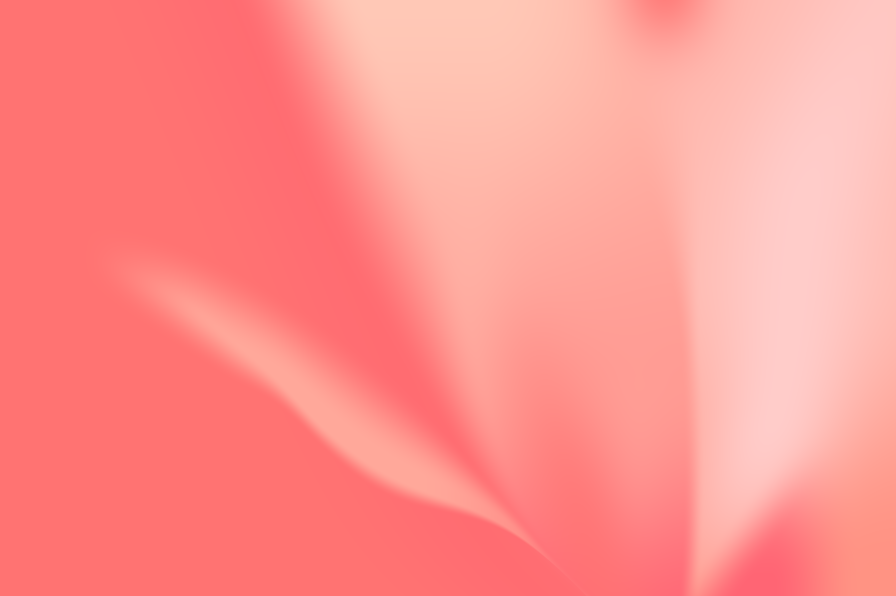
Give the GLSL for this background, as a Shadertoy shader.

```glsl
// Soft coral petals fanning upward from a point at the lower right.
#define CORAL vec3(1.0, 0.452, 0.447)
#define ROSE vec3(1.0, 0.395, 0.455)
#define SALMON vec3(1.0, 0.605, 0.575)
#define PEACH vec3(1.0, 0.785, 0.715)
#define BLUSH vec3(1.0, 0.80, 0.79)
#define APRICOT vec3(1.0, 0.575, 0.515)
#define RIBBON vec3(1.0, 0.66, 0.605)

// Soft step centred on zero, with the given half width.
float softEdge(float d, float halfWidth) {
    return smoothstep(-halfWidth, halfWidth, d);
}

// Bell-shaped falloff.
float glow(float d, float radius) {
    return exp(-d * d / (radius * radius));
}

// Curled side petal: crisp lower rim, feathered upper rim.
float sidePetal(vec2 p) {
    float wave = 0.03 * sin((p.x - 0.33) * 19.0) * smoothstep(0.25, 0.36, p.x);
    float lower = 0.49 - 0.942 * (p.x - 0.13) - wave;
    float s = p.x - 0.1;
    float upper = 0.62 - 0.285 * s - 1.53 * s * s;
    float t = (p.y - lower) / max(upper - lower, 0.015);
    float rim = mix(0.6, 0.16, smoothstep(0.16, 0.36, p.x));
    float body = smoothstep(-0.05, rim, t) * (1.0 - smoothstep(0.3, 1.1, t));
    float ends = smoothstep(0.09, 0.23, p.x) * (1.0 - 0.6 * smoothstep(0.46, 0.65, p.x));
    return body * ends;
}

// Large central petal, pale at the top and deep at the root.
vec3 centrePetal(vec2 p) {
    vec3 color = mix(ROSE, SALMON, smoothstep(-0.08, 0.36, p.y));
    float light = smoothstep(0.3, 1.02, p.y);
    light *= 1.0 - 0.42 * smoothstep(0.54, 0.76, p.x);
    color = mix(color, PEACH, light);

    // Pale left fold and the shadow wedge beside it.
    color = mix(color, PEACH, 0.27 * glow(p.x - 0.525, 0.045) * glow(p.y - 0.48, 0.25));
    float axis = 0.675 - 0.19 * p.y;
    float wedge = glow(p.x - axis, 0.052) * (1.0 - smoothstep(0.1, 0.56, p.y));
    color = mix(color, CORAL, 0.7 * wedge);

    // Faint light between the wedge and the crease.
    float streak = glow(p.x - 0.71, 0.035) * glow(p.y - 0.2, 0.15);
    return mix(color, PEACH, 0.13 * streak);
}

// Right petal with a slanted highlight and a warm lower corner.
vec3 rightPetal(vec2 p) {
    vec3 color = mix(APRICOT, vec3(1.0, 0.72, 0.68), smoothstep(0.05, 0.55, p.y));
    float axis = 0.775 + 0.22 * p.y + 0.025 * sin(p.y * 6.28);
    float shine = glow(p.x - axis, 0.075 + 0.04 * p.y);
    shine *= smoothstep(-0.12, 0.3, p.y) * (1.0 - 0.25 * smoothstep(0.65, 1.0, p.y));
    color = mix(color, BLUSH, shine);

    // Deep rose shadow rising from the root.
    float left = 0.79 + 0.47 * p.y;
    float shadow = softEdge(p.x - left, 0.035) * (1.0 - smoothstep(0.86, 0.96, p.x));
    shadow *= 1.0 - smoothstep(0.02, 0.29, p.y);
    return mix(color, ROSE, shadow);
}

void mainImage(out vec4 fragColor, in vec2 fragCoord) {
    vec2 p = fragCoord / iResolution.xy;

    // Background, a little redder beside the central petal.
    float edge = 0.596 - 0.276 * p.y + 0.055 * exp(-9.0 * p.y);
    vec3 color = mix(CORAL, vec3(1.0, 0.425, 0.445), glow(p.x - edge + 0.05, 0.1));
    color = mix(color, RIBBON, sidePetal(p));

    // Central and right petals meet along a crease that sharpens downward.
    float crease = 0.777 - 0.075 * pow(p.y, 3.0) - 0.008 * exp(-8.0 * p.y);
    float creaseWidth = 0.012 + 0.045 * smoothstep(0.4, 1.0, p.y);
    vec3 flower = mix(centrePetal(p), rightPetal(p), softEdge(p.x - crease, creaseWidth));

    // Dark notch where the two petals part at the top.
    float notch = glow(p.x - 0.742, 0.052) * glow(p.y - 1.03, 0.105);
    flower = mix(flower, CORAL, 0.88 * notch);

    float petalWidth = 0.012 + 0.06 * smoothstep(0.0, 0.75, p.y);
    float mask = softEdge(p.x - edge - 0.012 * p.y, petalWidth);
    fragColor = vec4(mix(color, flower, mask), 1.0);
}
```
